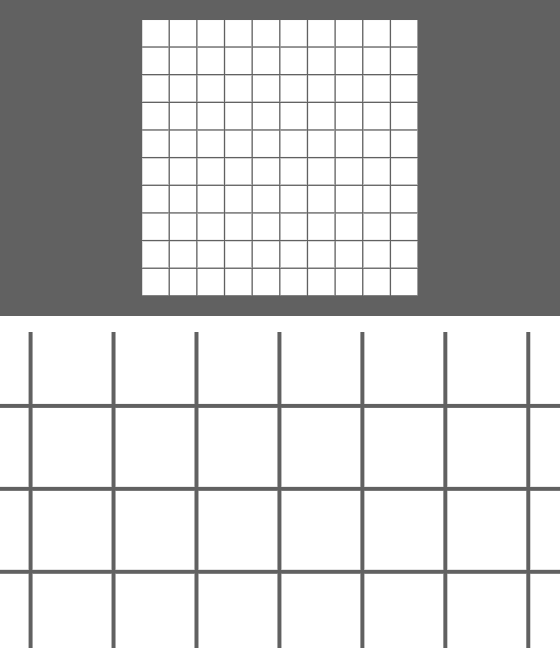
Top, the full canvas; bottom, a detail of the centre.
Reproduce this pattern procedurally as a Shadertoy shader.

```glsl
#define CELLS 10.0
#define PITCH 0.0875
#define GAP 0.0042
#define CENTER_SHIFT vec2(-0.0006, 0.0012)
#define GROUND_COLOR vec3(0.38)
#define TILE_COLOR vec3(1.0)

// Signed distance to an axis-aligned box centred on the origin
float boxDistance(vec2 p, vec2 halfSize) {
    vec2 d = abs(p) - halfSize;
    return length(max(d, 0.0)) + min(max(d.x, d.y), 0.0);
}

// Position relative to the nearest tile centre, clamped to the finite grid
vec2 repeatTiles(vec2 p) {
    vec2 cell = clamp(floor(p / PITCH), -0.5 * CELLS, 0.5 * CELLS - 1.0);
    return p - (cell + 0.5) * PITCH;
}

void mainImage(out vec4 fragColor, in vec2 fragCoord) {
    // Canvas height is one unit
    vec2 p = (fragCoord - 0.5 * iResolution.xy) / iResolution.y - CENTER_SHIFT;
    float pixel = 1.0 / iResolution.y;

    // White tiles separated by gaps that show the ground
    float d = boxDistance(repeatTiles(p), vec2(0.5 * (PITCH - GAP)));
    float coverage = clamp(0.5 - d / pixel, 0.0, 1.0);

    fragColor = vec4(mix(GROUND_COLOR, TILE_COLOR, coverage), 1.0);
}
```
